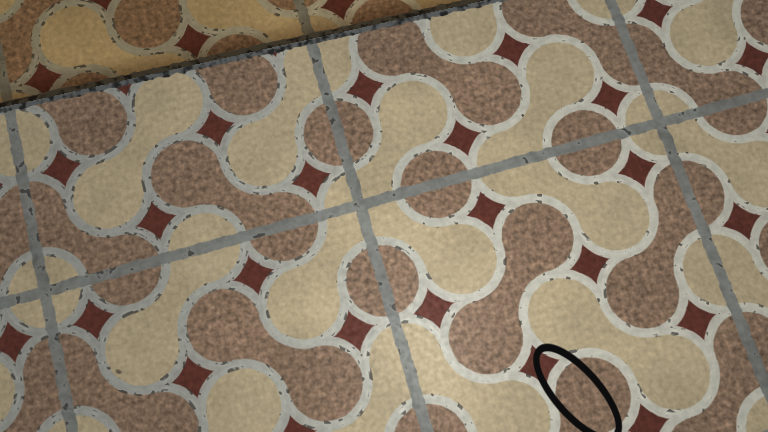
Give the GLSL for this pattern, as a Shadertoy shader.

```glsl
// Worn floor tiles with interlocking tan and brown dumbbells, red stars and grey joints, seen at an angle.

vec2 hashGradient(vec2 p) {
    vec2 h = vec2(dot(p, vec2(127.1, 311.7)), dot(p, vec2(269.5, 183.3)));
    return fract(sin(h) * 43758.5) * 2.0 - 1.0;
}

float gradientNoise(vec2 p) {
    vec2 i = floor(p), f = p - i;
    vec2 u = f * f * f * (f * (f * 6.0 - 15.0) + 10.0);
    vec2 e = vec2(1, 0);
    float a = dot(hashGradient(i), f);
    float b = dot(hashGradient(i + e.xy), f - e.xy);
    float c = dot(hashGradient(i + e.yx), f - e.yx);
    float d = dot(hashGradient(i + e.xx), f - e.xx);
    return mix(mix(a, b, u.x), mix(c, d, u.x), u.y);
}

// Inverse perspective: canvas point to floor units, four units per tile
vec2 toFloor(vec2 p) {
    vec2 acrossAxis = vec2(0.183, 0.052) - 0.0061 * p;
    vec2 upAxis = vec2(-0.032, 0.183) - 0.023 * p;
    return inverse(mat2(acrossAxis, upAxis)) * (p - vec2(0.833, 0.5255));
}

float band(float dist, float halfWidth, float aa) {
    return 1.0 - smoothstep(halfWidth - aa, halfWidth + aa, abs(dist));
}

// Glaze colour in rgb, distance to the nearest outline in a
vec4 tileMotif(vec2 uv, bool beyond) {
    vec2 tile = floor(uv / 4.0), cell = floor(uv), q = uv - cell - 0.5;
    bool flipped = beyond || tile.x < -1.5 || (tile.y < 0.0 && tile.x > -0.5);
    bool swapped = beyond || tile.x == -1.0 || tile == vec2(1, 0);
    bool odd = mod(cell.x + cell.y, 2.0) > 0.5;
    bool tanJoined = (mod(cell.x, 2.0) < 0.5) != swapped;

    // Mirror odd cells so tan discs always sit on the main diagonal
    if (odd) q.x = -q.x;
    float toTan = min(length(q - 0.5), length(q + 0.5));
    float toBrown = min(length(q - vec2(0.5, -0.5)), length(q + vec2(0.5, -0.5)));

    vec3 tan_ = vec3(0.65, 0.595, 0.48);
    vec3 brown = vec3(0.49, 0.405, 0.335);
    float grain = gradientNoise(uv * 14.0) + 0.6 * gradientNoise(uv * 27.0);
    tan_ *= 1.0 + 0.13 * grain;
    brown *= 1.0 + 0.40 * grain;

    if (odd != flipped) {
        float d = min(toTan, toBrown);
        vec3 disc = toTan < toBrown ? tan_ : brown;
        vec3 star = vec3(0.34, 0.195, 0.165) * (1.0 + 0.2 * grain);
        return vec4(d > 0.5 ? star : disc, d - 0.5);
    }
    float side = (tanJoined ? toBrown : toTan) - 0.5;
    return vec4((side > 0.0) == tanJoined ? tan_ : brown, side);
}

void mainImage(out vec4 fragColor, in vec2 fragCoord) {
    vec2 p = fragCoord / iResolution.y;
    vec2 uv = toFloor(p);
    float aa = 5.0 / iResolution.y;

    // The upper strip is a separate course of cut tiles
    float cutJoint = uv.y - 2.37 + 0.04 * uv.x;
    bool beyond = cutJoint > 0.0;
    if (beyond) uv.y -= 0.27;

    float blotch = gradientNoise(uv * 1.3) + 0.5 * gradientNoise(uv * 3.1);
    float speck = gradientNoise(uv * 8.0 + 31.0) + 0.5 * gradientNoise(uv * 19.0);
    float dirtSide = smoothstep(1.4, 0.2, p.x);

    // Glaze and raised pale outlines
    vec4 motif = tileMotif(uv, beyond);
    vec3 color = motif.rgb * (1.0 + 0.10 * blotch);
    float outline = band(motif.a + 0.012 * speck, 0.057, aa);
    vec3 pale = mix(vec3(0.72, 0.72, 0.67), vec3(0.58, 0.59, 0.565), dirtSide);
    color = mix(color, pale * (1.0 + 0.14 * speck), outline * 0.94);

    // Grime collected along the outlines, and a few stray spots
    float rim = band(abs(motif.a) - 0.045, 0.02, aa);
    float grime = smoothstep(0.22, 0.42, speck + 0.12 * dirtSide);
    color = mix(color, vec3(0.23, 0.22, 0.20), rim * grime * 0.75);
    float spot = smoothstep(0.57, 0.66, gradientNoise(uv * 3.7 + 8.0));
    color = mix(color, vec3(0.2, 0.17, 0.15), spot * 0.8);

    // Grey joints between tiles
    vec2 toJoint = abs(uv - 4.0 * round(uv / 4.0));
    float jointDist = beyond ? toJoint.x : min(toJoint.x, toJoint.y);
    float joint = band(jointDist + 0.025 * speck, 0.07, aa);
    vec3 grout = vec3(0.45, 0.46, 0.445) * (1.0 + 0.2 * speck + 0.15 * blotch);
    grout = mix(grout, vec3(0.17), 0.7 * smoothstep(0.3, 0.5, speck + 0.1 * dirtSide));
    color = mix(color, grout, joint * 0.95);

    float cut = band(cutJoint + 0.04 * speck, 0.075, aa);
    vec3 cutGrout = mix(vec3(0.36, 0.37, 0.37), vec3(0.15), smoothstep(-0.1, 0.4, speck));
    color = mix(color, cutGrout, cut);

    // Warm shaded strip, lamp glow and falloff
    if (beyond) color *= mix(vec3(0.68, 0.58, 0.45), vec3(0.94, 0.86, 0.72), smoothstep(0.0, 0.4, cutJoint));
    vec2 fromLamp = p - vec2(1.02, 0.32);
    color *= 0.84 + 0.26 * exp(-2.2 * dot(fromLamp, fromLamp));
    vec2 glare = p - vec2(0.98, 0.2);
    float sparkle = 0.6 + 0.8 * gradientNoise(uv * 16.0);
    color += 0.12 * sparkle * exp(-22.0 * dot(glare, glare));

    // Dark elastic loop lying on the floor
    vec2 loop = mat2(0.8, 0.6, -0.6, 0.8) * (p - vec2(1.337, 0.09));
    loop.y += 0.18 * loop.x;
    vec2 radii = vec2(0.13, 0.052);
    float k = length(loop / radii);
    float ring = k * (k - 1.0) / max(length(loop / (radii * radii)), 0.01);
    color = mix(color, vec3(0.05, 0.05, 0.055), band(ring, 0.008, 1.0 / iResolution.y));

    fragColor = vec4(clamp(color, 0.0, 1.0), 1.0);
}
```
